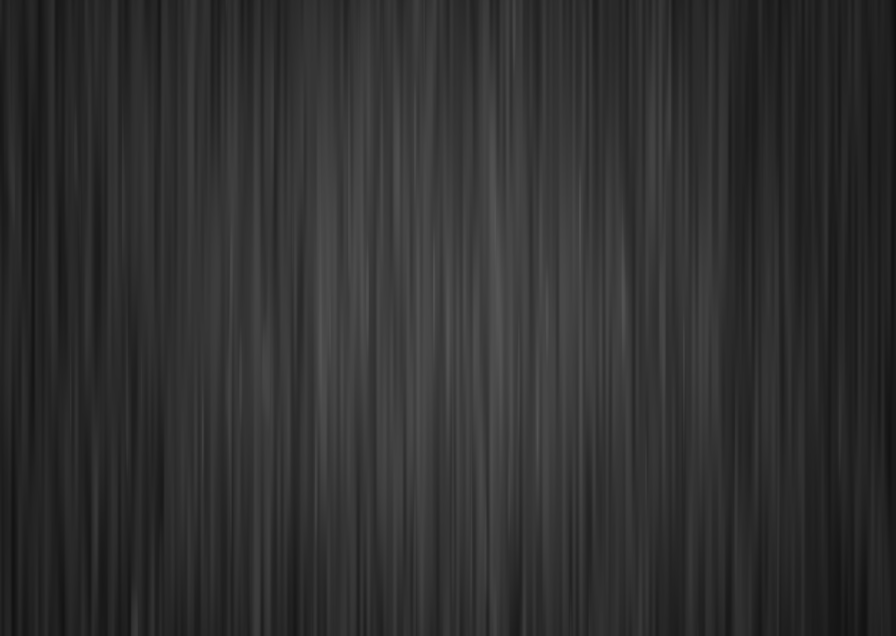
A Shadertoy shader for this texture:

```glsl
// Dark vertically brushed metal with a soft oval glow in the middle.
// Layers of stretched value noise form staggered streaks, which scale
// the brightness of a Gaussian glow over a charcoal base.

float hash(vec2 p) {
    vec3 q = fract(p.xyx * vec3(0.1031, 0.1030, 0.0973));
    q += dot(q, q.yzx + 33.33);
    return fract((q.x + q.y) * q.z);
}

// Brightness along one column; each column starts at its own height.
float strand(float column, float y, float seed) {
    float h = y + 9.0 * hash(vec2(column, seed));
    float cell = floor(h);
    return mix(hash(vec2(column, cell + seed)),
               hash(vec2(column, cell + seed + 1.0)),
               smoothstep(0.0, 1.0, h - cell));
}

// Smoothly joined columns, centred on zero.
float streaks(vec2 uv, vec2 frequency, float seed) {
    vec2 p = uv * frequency;
    float column = floor(p.x);
    float blend = smoothstep(0.0, 1.0, p.x - column);
    return mix(strand(column, p.y, seed),
               strand(column + 1.0, p.y, seed), blend) - 0.5;
}

void mainImage(out vec4 fragColor, in vec2 fragCoord) {
    vec2 uv = fragCoord / iResolution.xy;

    // Oval glow, longer in the direction of the brushing
    vec2 offset = uv - vec2(0.49, 0.51);
    float glow = exp(-dot(offset * offset, vec2(8.0, 3.4)));
    float shade = 0.112 + 0.162 * glow;

    // Broad bands, medium grooves and fine hairlines
    float grain = 0.20 * streaks(uv, vec2(45.0, 1.6), 17.0)
                + 0.42 * streaks(uv, vec2(140.0, 2.6), 53.0)
                + 0.50 * streaks(uv, vec2(270.0, 4.0), 91.0);

    // Sparse bright scratches
    float scratch = streaks(uv, vec2(190.0, 3.0), 131.0) + 0.5;
    grain += 0.28 * smoothstep(0.82, 1.0, scratch);

    // Grooves are deeper in the dim rim than in the bright centre
    shade *= 1.0 + grain * mix(1.15, 0.72, glow);

    // Thin shadow at the right border
    shade *= 1.0 - 0.25 * smoothstep(0.988, 0.996, uv.x);

    fragColor = vec4(vec3(clamp(shade, 0.0, 1.0)), 1.0);
}
```
